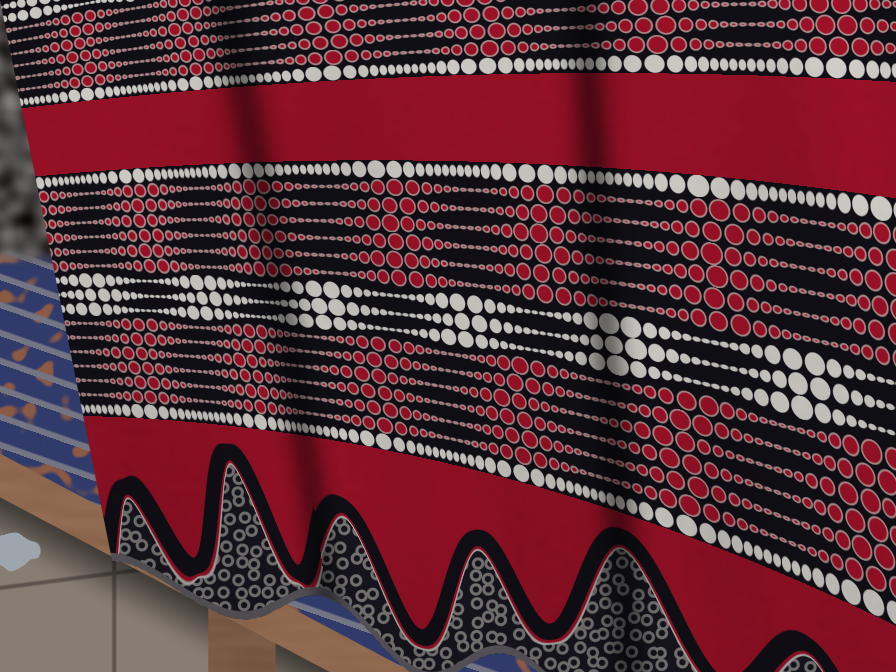
Write a WebGL 1 fragment shader that draws this pattern.

```glsl
precision highp float;
// Draped wax-print cloth: bands of swelling dot rows, plain red bands and a wavy pebbled hem.
uniform vec2 u_resolution;

#define RED vec3(0.60, 0.065, 0.15)
#define BLACK vec3(0.065, 0.06, 0.085)
#define WHITE vec3(0.82, 0.81, 0.79)
#define OUTLINE vec3(0.70, 0.56, 0.56)
#define FOLD_A 0.335
#define FOLD_B 0.867
#define DOTS_PER_SWELL 14.0
#define DOT_CROWDING 0.45
#define OUTLINE_WIDTH 0.0026
#define WAVE_HEIGHT 0.075
#define WAVE_HALF_WIDTH 0.012
#define TAU 6.28318

float hash(vec2 p) { return fract(sin(dot(p, vec2(127.1, 311.7))) * 43758.5); }
vec2 hash2(vec2 p) { return vec2(hash(p), hash(p + 17.3)); }

float corner(vec2 cell, vec2 offset) { return dot(hash2(cell) * 2.0 - 1.0, offset); }
float gradientNoise(vec2 p) {
  vec2 i = floor(p), f = fract(p), w = f * f * (3.0 - 2.0 * f), e = vec2(1.0, 0.0);
  return mix(mix(corner(i, f), corner(i + e, f - e), w.x),
             mix(corner(i + e.yx, f - e.yx), corner(i + 1.0, f - 1.0), w.x), w.y);
}

float below(float d, float aa) { return 1.0 - smoothstep(-aa, aa, d); }

// One row of dots that swell and shrink along the cloth
vec3 dotRow(float row, float rowHeight, float s, float period, float aa) {
  float id = floor(row + 0.5);
  bool isWhite = id < 0.5 || id > 15.5 || abs(id - 8.0) < 1.5;
  float phase = id < 6.5 ? 0.9 : (id < 9.5 ? 0.33 : 0.62);
  phase += 0.16 * (hash(vec2(id, 3.0)) - 0.5);
  float angle = TAU * (s - phase);
  float swell = 0.5 + 0.5 * cos(angle);
  float density = DOTS_PER_SWELL * (1.0 - DOT_CROWDING * cos(angle));
  float along = DOTS_PER_SWELL * (s - DOT_CROWDING * sin(angle) / TAU) + 0.5 * id;
  float cellWidth = period / density;
  bool isBorder = id < 0.5 || id > 15.5;
  float wear = 0.92 + 0.12 * hash(vec2(floor(along), id));
  vec2 radius = 0.5 * vec2(cellWidth * 0.93, rowHeight * mix(isBorder ? 0.6 : 0.2, 1.0, swell)) * wear;
  vec2 q = vec2((fract(along) - 0.5) * cellWidth, (row - id) * rowHeight);
  float d = (length(q / radius) - 1.0) * min(radius.x, radius.y);
  vec3 col = mix(BLACK, isWhite ? WHITE : OUTLINE, below(d, aa));
  return isWhite ? col : mix(col, RED * 1.04, below(d + OUTLINE_WIDTH, aa));
}

// Dark ground scattered with pale rings
vec3 pebbles(vec2 p) {
  vec2 cell = floor(p), f = fract(p);
  float nearest = 2.0;
  for (int j = -1; j <= 1; j++)
    for (int i = -1; i <= 1; i++) {
      vec2 o = vec2(float(i), float(j));
      nearest = min(nearest, length(o + 0.2 + 0.6 * hash2(cell + o) - f));
    }
  float ring = 1.0 - smoothstep(0.05, 0.16, abs(nearest - 0.32));
  return mix(BLACK * 1.4, WHITE * 0.72, ring * 0.8);
}

// Stacked cloth, wooden bench and tiled floor beside the drape
vec3 surroundings(vec2 p, float aa) {
  float n = gradientNoise(p * 35.0);
  float layer = fract((p.y - 0.35 * p.x) * 24.0);
  vec3 pile = mix(vec3(0.19, 0.23, 0.42), vec3(0.55, 0.35, 0.27), smoothstep(0.12, 0.3, n));
  pile = mix(pile, vec3(0.45, 0.46, 0.52), smoothstep(0.72, 0.82, layer));
  vec3 col = mix(vec3(0.30, 0.28, 0.28) + 0.4 * n, pile, smoothstep(0.37, 0.40, p.y));
  float bench = p.y - 0.675 - 0.53 * p.x;
  vec3 wood = vec3(0.56, 0.41, 0.31) + 0.05 * gradientNoise(p * vec2(12.0, 60.0));
  float seam = min(abs(p.x - 0.17), abs(p.y - 0.875 + 0.13 * p.x));
  vec3 ground = mix(vec3(0.36, 0.33, 0.30), vec3(0.53, 0.49, 0.45), smoothstep(0.001, 0.005, seam));
  ground *= 0.45 + 0.55 * smoothstep(0.05, 0.15, bench);
  float bag = length((p - vec2(0.015, 0.82)) * vec2(1.0, 1.7)) - 0.045 + 0.03 * n;
  ground = mix(ground, vec3(0.62, 0.65, 0.68), below(bag, aa));
  ground = mix(ground, wood * 0.85, below(abs(p.x - 0.36) - 0.05, aa));
  col = mix(col, wood, below(-bench, aa));
  return mix(col, ground, below(0.065 - bench, aa));
}

void main() {
  vec2 p = gl_FragCoord.xy / u_resolution.y;
  p.y = 1.0 - p.y;
  float aa = 0.8 / u_resolution.y, x = p.x, t = p.y;

  // Cloth coordinates: leaning folds and three foreshortened panels
  float u = x - t * mix(0.2, 0.07, smoothstep(0.3, 0.9, x));
  float s = min(u, FOLD_A) / 0.165 + clamp(u - FOLD_A, 0.0, FOLD_B - FOLD_A) / 0.24
          + max(u - FOLD_B, 0.0) / 0.27;
  float period = u < FOLD_A ? 0.165 : (u < FOLD_B ? 0.24 : 0.27);

  // Curved heights of the band edges
  float upper = 0.156 - 0.13 * x + 0.069 * x * x;
  float start = 0.278 - 0.10 * x + 0.095 * x * x;
  float middle = 0.439 - 0.015 * x + 0.106 * x * x;
  float end = 0.608 - 0.021 * x + 0.187 * x * x;

  float rowHeight = (t < middle ? middle - start : end - middle) / 8.0;
  float row = t < middle ? (t - start) / rowHeight : 8.0 + (t - middle) / rowHeight;
  float upperHeight = (middle - start) / 8.9;
  float upperRow = 16.0 + (t - upper) / upperHeight;
  vec3 col = RED;
  if (upperRow < 16.5) col = dotRow(upperRow, upperHeight, s, period, aa);
  else if (row > -0.5 && row < 16.5) col = dotRow(row, rowHeight, s, period, aa);

  // Wavy border and pebbled hem
  float hem = 0.26 - 0.035 * cos(TAU * u / FOLD_A) + 0.05 * smoothstep(0.3, 0.7, x);
  float angle = TAU * (s - 0.25);
  float wave = 0.165 - WAVE_HEIGHT * cos(angle) - 0.04 * cos(TAU * (s - 1.3) / 3.0);
  float slope = WAVE_HEIGHT * TAU * sin(angle) / period;
  float d = (t - end - min(wave, hem - 0.03)) / sqrt(1.0 + slope * slope);
  vec3 border = mix(pebbles(p * 46.0), WHITE * 0.85, below(d - WAVE_HALF_WIDTH - 0.007, aa));
  border = mix(border, RED, below(d - WAVE_HALF_WIDTH - 0.004, aa));
  border = mix(border, BLACK, below(d - WAVE_HALF_WIDTH, aa));
  col = mix(col, border, below(-d - WAVE_HALF_WIDTH, aa));
  float edge = t - end - hem;
  col = mix(col, vec3(0.36, 0.35, 0.37), below(abs(edge + 0.006) - 0.006, aa));

  // Fold shadows, soft light and faint wear
  float a = (u - FOLD_A) / 0.03, b = (u - FOLD_B) / 0.028;
  float light = 0.97 - 0.42 * exp(-a * a) - 0.45 * exp(-b * b);
  light += 0.10 * gradientNoise(vec2(u * 7.0, t * 2.0)) + 0.03 * gradientNoise(p * 60.0);
  col *= light * (1.0 - 0.10 * t);

  float outside = max(-u, edge);
  gl_FragColor = vec4(mix(surroundings(p, aa), col, below(outside, aa)), 1.0);
}
```
